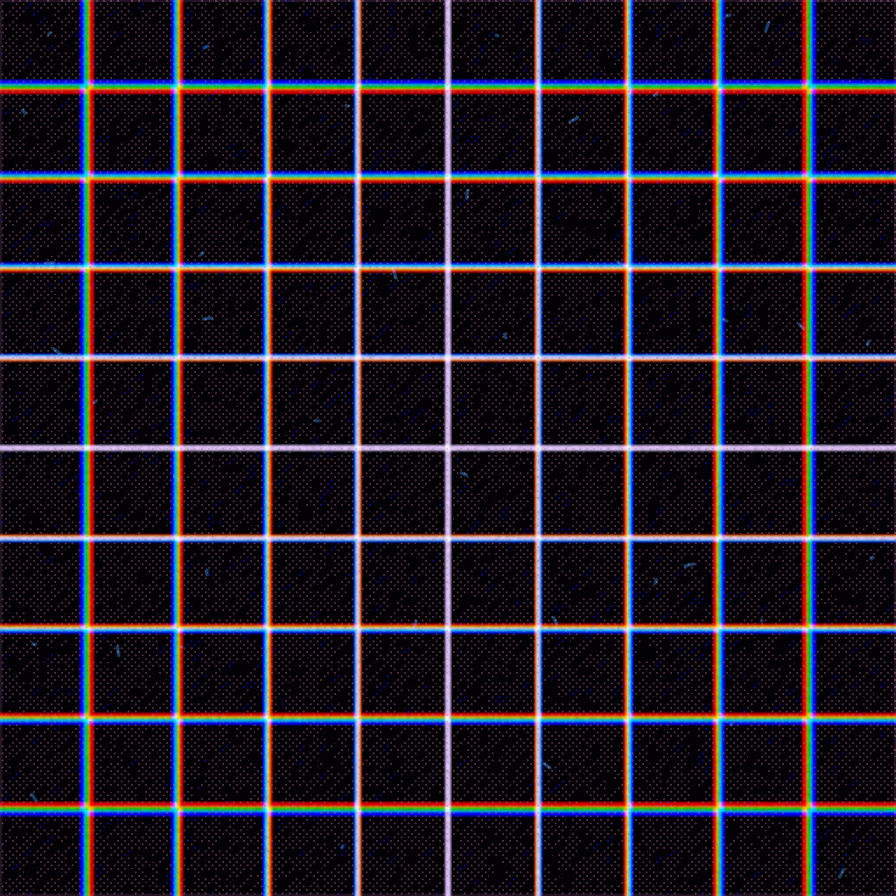
A three.js fragment shader for this pattern:

```glsl
// A square grid of nine glowing lines each way on near-black, split by lens dispersion:
// each colour channel is scaled about the centre, so blue fringes fall outward and red inward.
// A staggered dot dither, gradient-noise grain and a few tiny scratches wear the surface.
varying vec2 vUv;

float hash(vec2 p) {
  vec3 q = fract(p.xyx * vec3(0.1031, 0.1030, 0.0973));
  q += dot(q, q.yzx + 33.33);
  return fract((q.x + q.y) * q.z);
}

float cornerSlope(vec2 corner, vec2 offset) {
  float angle = 6.2832 * hash(corner);
  return dot(vec2(cos(angle), sin(angle)), offset);
}

float gradientNoise(vec2 p) {
  vec2 i = floor(p), f = fract(p);
  vec2 u = f * f * f * (f * (f * 6.0 - 15.0) + 10.0);
  float low = mix(cornerSlope(i, f), cornerSlope(i + vec2(1, 0), f - vec2(1, 0)), u.x);
  float high = mix(cornerSlope(i + vec2(0, 1), f - vec2(0, 1)),
                   cornerSlope(i + vec2(1, 1), f - vec2(1, 1)), u.x);
  return mix(low, high, u.y);
}

// Brightness of the red, green and blue lines at a distance from the centre
vec3 dispersedLines(float x) {
  vec3 scaled = x / vec3(0.989, 1.001, 1.012);
  vec3 index = clamp(floor(scaled / 0.1007 + 0.5), -4.0, 4.0);
  vec3 profile = 1.0 - smoothstep(0.001, 0.0056, abs(scaled - index * 0.1007));
  return profile * vec3(0.84, 0.73, 0.93);
}

// One staggered layer of dither dots, some missing and a few blue
vec3 ditherDots(vec2 p, float density) {
  vec2 cell = floor(p);
  float dotMask = 1.0 - smoothstep(0.08, 0.22, length(fract(p) - 0.375));
  float pick = hash(cell + 7.0);
  vec3 tint = pick > 0.94 ? vec3(0.04, 0.05, 0.45) : vec3(0.27, 0.17, 0.21);
  return tint * dotMask * step(hash(cell + 61.0), density);
}

// Short faint strokes, at most one in each cell
float scratches(vec2 uv) {
  vec2 p = uv * 12.0;
  vec2 cell = floor(p);
  vec2 centre = 0.2 + 0.6 * vec2(hash(cell + 3.0), hash(cell + 19.0));
  float angle = 3.1416 * hash(cell + 31.0);
  vec2 along = vec2(cos(angle), sin(angle));
  vec2 d = fract(p) - centre;
  float reach = 0.06 * hash(cell + 43.0);
  d -= along * clamp(dot(d, along), -reach, reach);
  return (1.0 - smoothstep(0.008, 0.035, length(d))) * step(0.82, hash(cell + 53.0));
}

void main() {
  vec2 fromCentre = vUv - 0.5;

  // Background dither and grain
  float grain = gradientNoise(vUv * 90.0);
  float density = 0.78 + 0.35 * grain;
  vec3 dots = ditherDots(vUv * 128.0, density)
            + ditherDots(vUv * 128.0 + 0.5, density);
  vec3 color = vec3(0.012, 0.005, 0.022) + dots;
  color += vec3(0.008, 0.005, 0.02) * grain;
  color += vec3(0.10, 0.24, 0.38) * scratches(vUv);

  // Dim rim along the canvas border
  vec2 toEdge = 0.5 - abs(fromCentre);
  float rim = 1.0 - smoothstep(0.0012, 0.0036, min(toEdge.x, toEdge.y));
  color += vec3(0.13, 0.08, 0.12) * rim;

  // Lines screened together, so crossings glow, with the dither faintly biting in
  vec3 lines = 1.0 - (1.0 - dispersedLines(fromCentre.x)) * (1.0 - dispersedLines(fromCentre.y));
  lines *= 1.0 - 0.5 * dots.r + 0.12 * gradientNoise(vUv * 170.0);
  color = 1.0 - (1.0 - color * (1.0 - lines)) * (1.0 - lines);

  gl_FragColor = vec4(color, 1.0);
}
```
